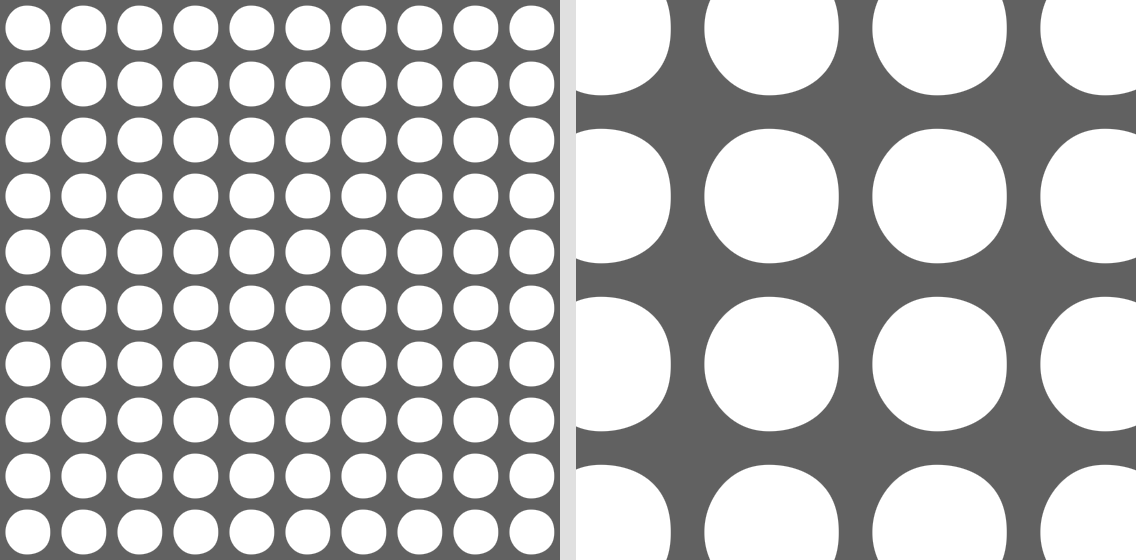
Left, the full canvas; right, a detail of the centre.
A WebGL 2 fragment shader for this pattern:

```glsl
#version 300 es
precision highp float;
// White, slightly squarish dots on a flat dark grey ground, ten by ten.
// Each cell holds one superellipse whose rim wavers a little, as if cut
// by hand; whole cells make the square tile without a seam.

uniform vec2 u_resolution;
out vec4 fragColor;

// Approximate signed distance to the dot's rim, in cell units.
float dotDistance(vec2 p) {
    vec2 q = abs(p) + 1e-5;
    float roundness = 2.12;
    float radius = pow(pow(q.x, roundness) + pow(q.y, roundness), 1.0 / roundness);
    // Faint bulges, strongest towards the lower right.
    float angle = atan(p.y, p.x + 1e-6);
    float waver = 0.0025 * cos(5.0 * (angle + 0.6));
    return radius - 0.4 - waver;
}

void main() {
    const float REPEATS = 10.0;
    vec2 uv = gl_FragCoord.xy / u_resolution;
    vec2 cell = fract(uv * REPEATS) - 0.5;

    // Blend over about one pixel at the rim.
    float pixel = REPEATS / min(u_resolution.x, u_resolution.y);
    float coverage = clamp(0.5 - dotDistance(cell) / (1.1 * pixel), 0.0, 1.0);

    vec3 ground = vec3(0.38);
    vec3 dotWhite = vec3(1.0);
    fragColor = vec4(mix(ground, dotWhite, coverage), 1.0);
}
```
